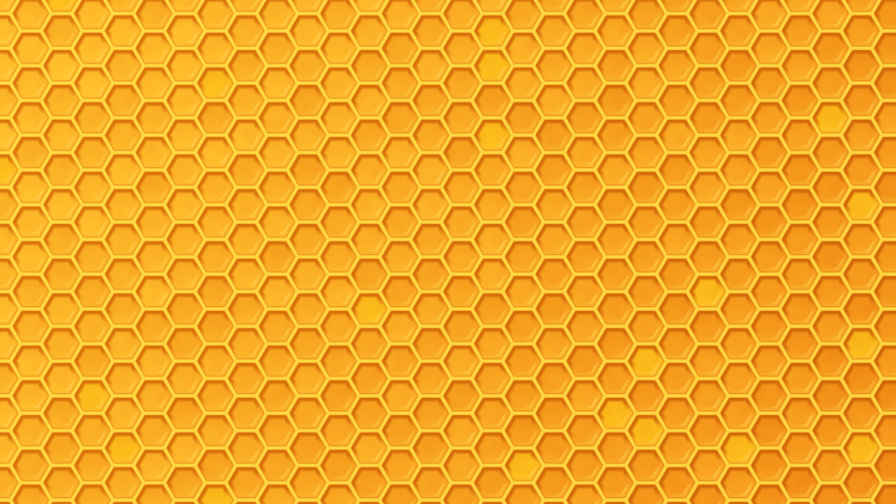
Give the GLSL for this pattern, as a WebGL 1 fragment shader.

```glsl
precision highp float;
// Golden honeycomb: bevelled hexagonal cells with wax ridges, lit from the upper left.

uniform vec2 u_resolution;

float hash(vec2 p) {
  return fract(sin(dot(p, vec2(127.1, 311.7))) * 4375.85);
}

vec2 gradientAt(vec2 p) {
  float angle = 6.2832 * hash(p);
  return vec2(cos(angle), sin(angle));
}

float gradientNoise(vec2 p) {
  vec2 i = floor(p), f = fract(p);
  vec2 u = f * f * f * (f * (f * 6.0 - 15.0) + 10.0);
  vec2 x = vec2(1.0, 0.0), y = vec2(0.0, 1.0);
  float low = mix(dot(gradientAt(i), f), dot(gradientAt(i + x), f - x), u.x);
  float high = mix(dot(gradientAt(i + y), f - y), dot(gradientAt(i + 1.0), f - 1.0), u.x);
  return mix(low, high, u.y);
}

// Signed distance to a flat-topped hexagon of the given inradius
float hexagon(vec2 p, float r) {
  const vec3 k = vec3(-0.866, 0.5, 0.5774);
  p = abs(p);
  p -= 2.0 * min(dot(k.xy, p), 0.0) * k.xy;
  p -= vec2(clamp(p.x, -k.z * r, k.z * r), r);
  return length(p) * sign(p.y);
}

// Offset from the nearest cell centre (xy) and the cell index (zw)
vec4 nearestCell(vec2 q) {
  const vec2 pitch = vec2(1.73205, 1.0);
  vec2 idA = floor(q / pitch + 0.5);
  vec2 idB = floor(q / pitch) + 0.5;
  vec2 a = q - idA * pitch, b = q - idB * pitch;
  return dot(a, a) < dot(b, b) ? vec4(a, idA) : vec4(b, idB);
}

void main() {
  vec2 uv = gl_FragCoord.xy / u_resolution.y;
  float aspect = u_resolution.x / u_resolution.y;
  float px = 14.5 / u_resolution.y;

  // 14.5 cells down the height, columns slightly wider than regular
  vec2 q = (uv - vec2(0.7326, 0.594)) * 14.5 * vec2(0.9785, 1.0);
  vec4 cell = nearestCell(q);
  vec2 p = cell.xy;
  vec2 outward = p / max(length(p), 0.001);
  float tone = hash(cell.zw * 2.0 + 40.0);
  float rare = hash(cell.zw * 2.0 + 91.0);

  // Cell floor: warm drift to the lower right, tone per cell, a few yellow cells
  float drift = clamp(0.75 * uv.x / aspect + 0.25 * (1.0 - uv.y), 0.0, 1.0);
  vec3 color = mix(vec3(0.995, 0.735, 0.165), vec3(0.955, 0.575, 0.1), drift);
  color += vec3(0.02, 0.06, 0.03) * (tone - 0.5);
  color = mix(color, vec3(0.985, 0.74, 0.1), 0.85 * step(0.95, rare));
  color += vec3(0.01, 0.03, 0.015) * gradientNoise(q * 2.5);
  color -= vec3(0.02, 0.06, 0.03) * p.y;

  // Sloping sides: shadow towards the light, lit lip opposite
  float mouth = hexagon(p, 0.37) - 0.08;
  float side = dot(outward, vec2(-0.45, 0.89));
  float slope = smoothstep(0.16, 0.05, -mouth);
  vec3 shadow = mix(vec3(0.86, 0.46, 0.04), vec3(0.81, 0.4, 0.03), drift);
  color = mix(color, shadow, slope * smoothstep(-0.35, 0.5, side));
  color = mix(color, vec3(0.985, 0.73, 0.19), 0.5 * slope * smoothstep(0.2, 0.9, -side));
  color = mix(color, shadow, 0.55 * smoothstep(0.055, 0.0, -mouth));

  // Glossy arc on the lower right of the floor
  float arc = smoothstep(0.05, 0.0, abs(mouth + 0.12));
  float facing = dot(outward, vec2(0.77, -0.64));
  color = mix(color, vec3(1.0, 0.83, 0.36), (0.4 + 0.3 * tone) * arc * smoothstep(0.7, 1.0, facing));

  // Rounded wax ridge with a bright crest
  float edge = -hexagon(p, 0.5);
  float crest = smoothstep(0.045, 0.015, edge);
  vec3 ridge = mix(vec3(0.98, 0.76, 0.22), vec3(0.995, 0.865, 0.26), crest);
  ridge -= vec3(0.005, 0.03, 0.01) * drift;
  color = mix(color, ridge, smoothstep(-0.7 * px, 0.7 * px, mouth + 0.006));

  gl_FragColor = vec4(color, 1.0);
}
```
